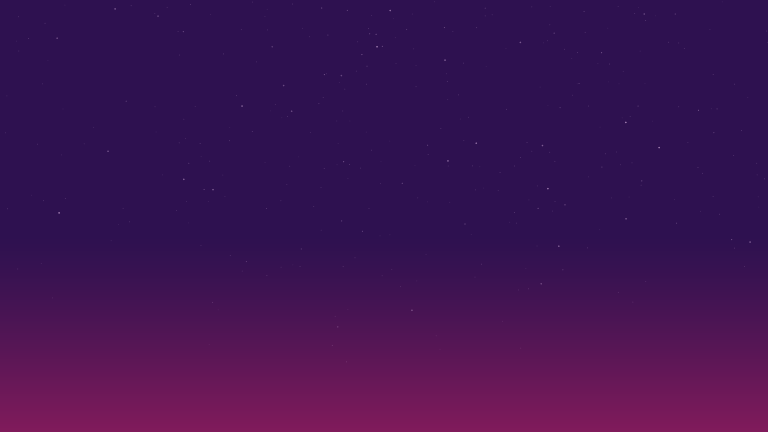
Reproduce this background procedurally as a Shadertoy shader.

```glsl
// Draws a violet dusk sky with a magenta horizon glow and scattered tiny stars.

vec3 hash3(vec2 cell) {
    vec3 p = fract(vec3(cell.xyx) * vec3(0.1031, 0.1030, 0.0973));
    p += dot(p, p.yxz + 33.33);
    return fract((p.xxy + p.yzz) * p.zyx);
}

// One jittered star per grid cell, kept only where its hash is below the density.
float starLayer(vec2 p, float rows, float density, float radius, float seed) {
    vec2 cell = floor(p * rows);
    vec3 rnd = hash3(cell + seed);
    vec2 center = (cell + 0.15 + 0.7 * rnd.xy) / rows;
    float pixel = 1.0 / iResolution.y;
    float disc = 1.0 - smoothstep(radius - 0.5 * pixel, radius + 0.6 * pixel, length(p - center));
    float present = step(rnd.z, density);
    float brightness = 0.35 + 0.65 * hash3(cell + seed + 71.0).x;
    return disc * present * brightness;
}

void mainImage(out vec4 fragColor, in vec2 fragCoord) {
    vec2 uv = fragCoord / iResolution.xy;
    vec2 p = fragCoord / iResolution.y;

    // Flat violet above, warming toward the lower edge
    float glow = pow(clamp(1.0 - uv.y / 0.455, 0.0, 1.0), 1.25);
    vec3 color = mix(vec3(0.18, 0.067, 0.313), vec3(0.505, 0.105, 0.357), glow);

    // Stars gather in the upper middle and thin out near the horizon
    float crowd = exp(-pow((uv.x - 0.57) / 0.32, 2.0));
    float density = (0.25 + 0.75 * crowd) * smoothstep(0.08, 0.65, uv.y);
    float faint = starLayer(p, 38.0, 0.22 * density, 0.0009, 13.0);
    float medium = starLayer(p, 22.0, 0.17 * density, 0.0012, 47.0);
    float bright = starLayer(p, 13.0, 0.20 * density, 0.0017, 89.0);
    float stars = max(0.22 * faint, max(0.38 * medium, 0.65 * bright));
    color = mix(color, vec3(0.85, 0.70, 0.88), stars);

    fragColor = vec4(color, 1.0);
}
```
